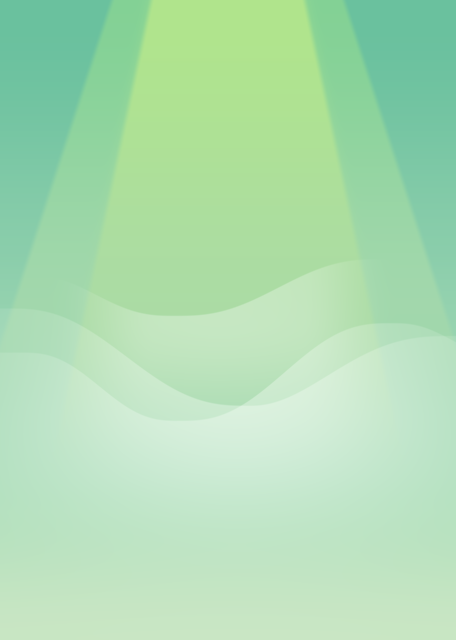
Give the GLSL for this background, as a WebGL 2 fragment shader.

```glsl
#version 300 es
precision highp float;

uniform vec2 u_resolution;
out vec4 fragColor;

// Quintic ease from a to b; skew below 1 makes it rise earlier.
float ease(float a, float b, float skew, float x) {
    float t = pow(clamp((x - a) / (b - a), 0.0, 1.0), skew);
    return t * t * t * (10.0 + t * (6.0 * t - 15.0));
}

// Wave height through a left crest, a trough and a right crest.
float waveHeight(float x, vec2 left, vec2 trough, vec2 right, vec2 skew) {
    float h = mix(left.y, trough.y, ease(left.x, trough.x, skew.x, x));
    return mix(h, right.y, ease(trough.x, right.x, skew.y, x));
}

// Soft elliptical glow with separate reach below and above its centre.
float glow(vec2 p, vec2 centre, float reachX, float below, float above) {
    vec2 d = p - centre;
    d /= vec2(reachX, d.y < 0.0 ? below : above);
    return exp(-dot(d, d));
}

// Signed distance across a beam that widens downwards; positive inside.
float beamDistance(vec2 p, float topHalfWidth, float spread) {
    return topHalfWidth + spread * (1.0 - p.y) - abs(p.x - 0.5);
}

float softEdge(float d, float blur) {
    return smoothstep(-blur, blur, d);
}

vec3 backdrop(float y) {
    const vec3 teal = vec3(0.415, 0.755, 0.62);
    const vec3 seafoam = vec3(0.555, 0.81, 0.675);
    const vec3 mint = vec3(0.68, 0.87, 0.725);
    const vec3 pale = vec3(0.785, 0.9, 0.765);
    vec3 c = mix(pale, mint, smoothstep(0.0, 0.23, y));
    c = mix(c, seafoam, clamp((y - 0.2) / 0.4, 0.0, 1.0));
    return mix(c, teal, smoothstep(0.52, 0.98, y));
}

vec3 addBeams(vec3 base, vec2 p) {
    const vec3 outerTop = vec3(0.515, 0.82, 0.585);
    const vec3 outerLow = vec3(0.635, 0.845, 0.675);
    const vec3 innerTop = vec3(0.69, 0.895, 0.55);
    const vec3 innerLow = vec3(0.67, 0.86, 0.645);
    float fade = smoothstep(0.24, 0.54, p.y);

    float outer = softEdge(beamDistance(p, 0.254, 0.4555), 0.008);
    vec3 outerColor = mix(outerLow, outerTop, smoothstep(0.5, 1.0, p.y));
    vec3 c = mix(base, outerColor, outer * fade);

    float d = beamDistance(p, 0.168, 0.3);
    vec3 innerColor = mix(innerLow, innerTop, smoothstep(0.48, 1.0, p.y));
    c = mix(c, innerColor, softEdge(d, 0.008) * fade);

    // Thin halo along the rim of the inner beam.
    float rim = exp(-pow(d / 0.014, 2.0));
    return mix(c, innerColor, 0.16 * rim * fade);
}

vec3 addMist(vec3 base, float amount) {
    return mix(base, vec3(0.985, 1.0, 0.985), amount);
}

void main() {
    vec2 p = gl_FragCoord.xy / u_resolution;
    float pixel = 1.0 / u_resolution.y;
    vec3 color = addBeams(backdrop(p.y), p);

    // Back wave, dissolving towards both sides.
    float back = waveHeight(p.x, vec2(0.073, 0.568), vec2(0.383, 0.5065),
                            vec2(0.839, 0.595), vec2(0.9, 1.0));
    float window = smoothstep(0.1, 0.34, p.x) * (1.0 - smoothstep(0.66, 0.87, p.x));
    float backMist = 0.34 * window * glow(p, vec2(0.48, 0.5), 0.55, 0.14, 0.3);
    color = addMist(color, backMist * softEdge(back - p.y, pixel));

    // Two front waves sharing one bright centre.
    float middle = waveHeight(p.x, vec2(0.018, 0.518), vec2(0.547, 0.366),
                              vec2(0.995, 0.475), vec2(0.98, 0.8));
    float front = waveHeight(p.x, vec2(0.046, 0.449), vec2(0.392, 0.3425),
                             vec2(0.858, 0.495), vec2(1.0));
    front = mix(front, 0.44, ease(0.858, 1.13, 1.0, p.x));
    float mist = 0.35 * glow(p, vec2(0.52, 0.37), 0.5, 0.18, 0.32);
    color = addMist(color, mist * softEdge(middle - p.y, pixel));
    color = addMist(color, mist * softEdge(front - p.y, pixel));

    fragColor = vec4(color, 1.0);
}
```
